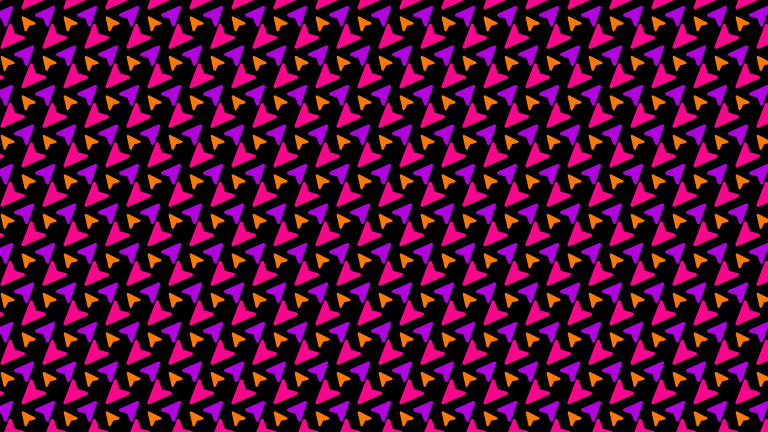
A Shadertoy shader for this pattern:

```glsl
const float COLUMN_WIDTH = 0.09722;  // fraction of canvas height
const float ROW_HEIGHT = 0.9405;     // in column widths

const vec3 BLACK = vec3(0.004, 0.0, 0.0);
const vec3 PINK = vec3(0.98, 0.02, 0.55);
const vec3 PURPLE = vec3(0.69, 0.01, 0.87);
const vec3 ORANGE = vec3(0.98, 0.47, 0.02);

float segmentDistance(vec2 p, vec2 a, vec2 b) {
    vec2 ab = b - a;
    return length(p - a - ab * clamp(dot(p - a, ab) / dot(ab, ab), 0.0, 1.0));
}

// Offset from the nearest lattice point; alternate rows shift by half a column
vec2 staggeredRepeat(vec2 p, vec2 centre) {
    p -= centre;
    float row = round(p.y / ROW_HEIGHT);
    p.x += 0.5 * row;
    return vec2(p.x - round(p.x), p.y - row * ROW_HEIGHT);
}

// Signed distance to a rounded, notched arrowhead pointing along angle
float arrowhead(vec2 p, float angle, float size, float spread, float radius) {
    vec2 heading = vec2(cos(angle), sin(angle));
    vec2 side = vec2(-heading.y, heading.x);

    // Mirrored frame: x is across, y runs back from the tip
    vec2 q = vec2(abs(dot(p, side)), 0.72 * size - dot(p, heading));
    vec2 wing = size * vec2(spread, 1.0);
    vec2 notch = size * vec2(0.0, 0.78);

    float edge = min(segmentDistance(q, vec2(0.0), wing),
                     segmentDistance(q, wing, notch));
    bool inside = q.x < spread * q.y
               && q.y < mix(notch.y, wing.y, q.x / wing.x);
    return (inside ? -edge : edge) - radius;
}

vec3 paint(vec3 base, vec3 ink, float dist, float pixel) {
    return mix(base, ink, smoothstep(0.65, -0.65, dist / pixel));
}

void mainImage(out vec4 fragColor, in vec2 fragCoord) {
    float pixel = 1.0 / (iResolution.y * COLUMN_WIDTH);
    vec2 p = fragCoord * pixel;

    // Three staggered lattices, one for each arrow size
    vec2 small = staggeredRepeat(p, vec2(0.167, 1.246));
    vec2 medium = staggeredRepeat(p, vec2(0.579, 1.429));
    vec2 large = staggeredRepeat(p, vec2(0.302, 0.024));

    vec3 color = BLACK;
    color = paint(color, ORANGE, arrowhead(small, 2.234, 0.276, 0.47, 0.029), pixel);
    color = paint(color, PURPLE, arrowhead(medium, 0.827, 0.398, 0.437, 0.04), pixel);
    color = paint(color, PINK, arrowhead(large, -2.33, 0.508, 0.415, 0.04), pixel);
    fragColor = vec4(color, 1.0);
}
```
